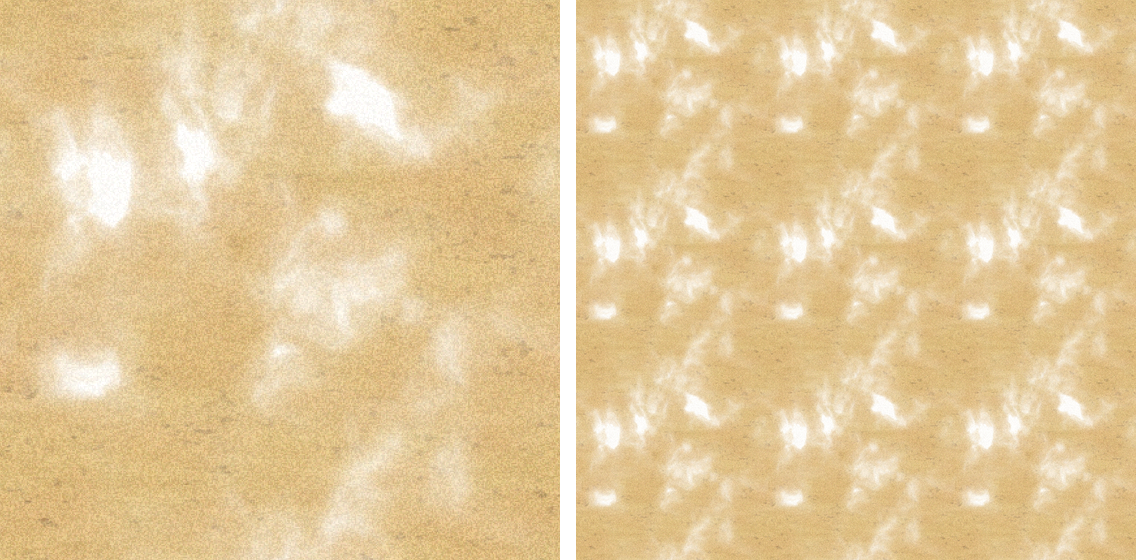
Left, the tile; right, the same tile 3 across and 3 down.
Reproduce this texture procedurally as a Shadertoy shader.

```glsl
// Aged ochre paper with soft white cloudy patches, faint horizontal fibres,
// small dark flecks and fine grain. Every layer is value noise on a lattice
// that wraps over the canvas, so the sheet tiles in both directions.

const vec3 OCHRE = vec3(0.863, 0.726, 0.482);
const vec3 CHALK = vec3(0.995, 0.988, 0.975);
const vec3 HUE_SHIFT = vec3(0.000, 0.045, 0.020);   // peach to yellow
const vec3 FLECK_TINT = vec3(0.13, 0.12, 0.07);

// Integer hash of a lattice cell, 0 to 1
float hash(ivec2 cell, int seed) {
    uvec3 v = uvec3(cell, seed) * 1664525u + 1013904223u;
    v.x += v.y * v.z; v.y += v.z * v.x; v.z += v.x * v.y;
    v ^= v >> 16u;
    v.x += v.y * v.z; v.y += v.z * v.x; v.z += v.x * v.y;
    return float(v.x >> 8u) / 16777216.0;
}

// Value noise with a whole number of cells per canvas side
float noise(vec2 uv, vec2 cells, int seed) {
    vec2 p = uv * cells;
    vec2 f = fract(p);
    vec2 s = f * f * (3.0 - 2.0 * f);
    ivec2 n = ivec2(cells);
    ivec2 a = ((ivec2(floor(p)) % n) + n) % n;
    ivec2 b = (a + 1) % n;
    float low = mix(hash(a, seed), hash(ivec2(b.x, a.y), seed), s.x);
    float high = mix(hash(ivec2(a.x, b.y), seed), hash(b, seed), s.x);
    return mix(low, high, s.y);
}

// Octave sum, normalised to 0 to 1
float fbm(vec2 uv, vec2 cells, int octaves, int seed) {
    float sum = 0.0, total = 0.0, amp = 0.5;
    for (int i = 0; i < octaves; i++) {
        sum += amp * noise(uv, cells, seed + i);
        total += amp;
        amp *= 0.5;
        cells *= 2.0;
    }
    return sum / total;
}

// Patch whiteness: exponential response leaves few bright cores
float clouds(vec2 uv) {
    vec2 warp = vec2(fbm(uv, vec2(5.0), 4, 11), fbm(uv, vec2(5.0), 4, 23)) - 0.5;
    float field = fbm(uv + 0.16 * warp, vec2(6.0), 6, 37);
    float deviation = (field - 0.5) / 0.127;
    return min(0.19 * exp(0.87 * deviation), 1.0);
}

// Uneven horizontal fibre lines, centred on zero
float fibres(vec2 uv) {
    float wave = 0.006 * (noise(uv, vec2(9.0, 6.0), 51) - 0.5);
    vec2 p = uv + vec2(0.0, wave);
    return 0.6 * noise(p, vec2(7.0, 44.0), 53) + 0.4 * noise(p, vec2(24.0, 110.0), 57) - 0.5;
}

// Short dark flecks, gathered in loose groups
float flecks(vec2 uv) {
    float spots = fbm(uv, vec2(60.0, 96.0), 3, 61);
    float groups = smoothstep(0.35, 0.7, fbm(uv, vec2(12.0, 30.0), 2, 71));
    return smoothstep(0.58, 0.85, spots) * groups;
}

// Fine speckle with a slight colour variation, centred on zero
vec3 grain(vec2 uv) {
    float light = noise(uv, vec2(430.0), 81) - 0.5;
    vec3 tint = vec3(noise(uv, vec2(370.0), 83), noise(uv, vec2(370.0), 87),
                     noise(uv, vec2(370.0), 89)) - 0.5;
    return 0.15 * light + 0.045 * tint;
}

void mainImage(out vec4 fragColor, in vec2 fragCoord) {
    vec2 uv = fragCoord / iResolution.xy;
    float white = clouds(uv);
    float bare = 1.0 - white;

    // Paper colour under the chalky patches
    vec3 paper = OCHRE + HUE_SHIFT * (fbm(uv, vec2(8.0, 14.0), 4, 91) - 0.5);
    vec3 color = mix(paper, CHALK, white);

    // Surface detail fades where the patches are brightest
    color += 0.05 * bare * fibres(uv) * vec3(0.8, 1.0, 1.1);
    color -= FLECK_TINT * bare * bare * flecks(uv);
    color += grain(uv) * mix(0.55, 1.0, bare);

    fragColor = vec4(clamp(color, 0.0, 1.0), 1.0);
}
```
